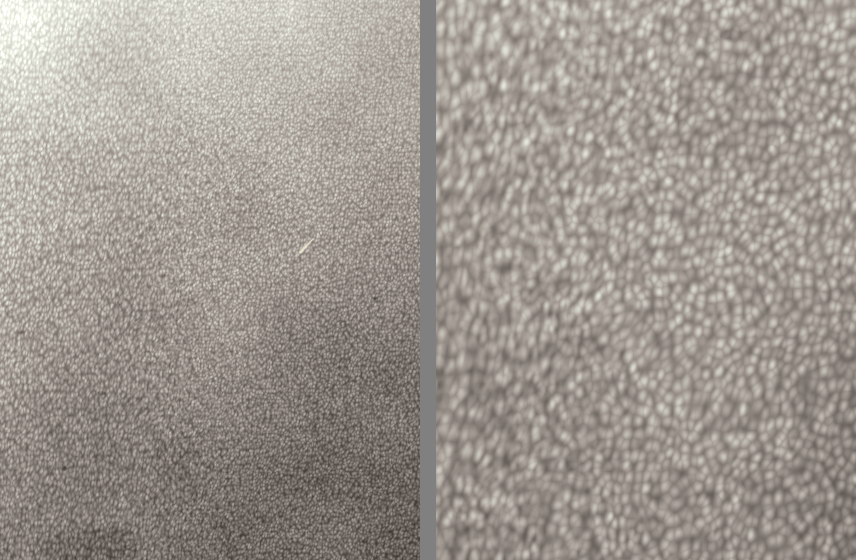
Left: the whole. Right: its middle third, enlarged.
Write a Shadertoy shader that draws this texture.

```glsl
// Short-pile beige carpet in slanting light, with worn patches, dark specks and a lint fibre.

const vec3 DARK  = vec3(0.36, 0.33, 0.31);
const vec3 MID   = vec3(0.66, 0.63, 0.60);
const vec3 LIGHT = vec3(0.86, 0.86, 0.82);
const vec3 LINT  = vec3(0.93, 0.91, 0.82);

const vec2 LONG_TUFTS  = vec2(125.0, 72.0);   // tufts per canvas width, left side
const vec2 SHORT_TUFTS = vec2(142.0, 112.0);  // tufts per canvas width, right side
const float LEAN = 0.14;                      // sideways lean of the pile
const float BASE_TONE = 0.415;
const float TUFT_CONTRAST = 0.31;
const float FIBRE_CONTRAST = 0.13;
const float MOTTLE_CONTRAST = 0.18;
const int SPECKS = 7;

float hash(vec2 p) {
    return fract(sin(dot(p, vec2(127.1, 311.7))) * 43758.5453);
}

float noise(vec2 p) {
    vec2 i = floor(p), f = fract(p);
    f = f * f * (3.0 - 2.0 * f);
    return mix(mix(hash(i), hash(i + vec2(1, 0)), f.x),
               mix(hash(i + vec2(0, 1)), hash(i + vec2(1, 1)), f.x), f.y);
}

float fbm(vec2 p) {
    float sum = 0.0, amp = 0.5;
    for (int i = 0; i < 4; i++) {
        sum += amp * noise(p);
        p = p * 2.03 + 17.3;
        amp *= 0.5;
    }
    return sum;
}

// Height of jittered soft tufts, one per cell, about zero on average
float tufts(vec2 q) {
    vec2 cell = floor(q);
    float height = 0.0;
    for (int y = -1; y <= 1; y++)
    for (int x = -1; x <= 1; x++) {
        vec2 id = cell + vec2(x, y);
        vec2 jitter = vec2(hash(id), hash(id + 41.7)) - 0.5;
        vec2 d = q - id - 0.5 - 0.85 * jitter;
        float shine = mix(0.5, 1.0, hash(id + 83.1));
        height = max(height, shine * exp(-3.2 * dot(d, d)));
    }
    return height - 0.5;
}

float segment(vec2 p, vec2 a, vec2 b) {
    vec2 ab = b - a;
    return length(p - a - ab * clamp(dot(p - a, ab) / dot(ab, ab), 0.0, 1.0));
}

// Piecewise ramp from dark pile through mid to bright pile
vec3 pileColour(float tone) {
    float low = min((tone - DARK.r) / (MID.r - DARK.r), 1.0);
    float high = max((tone - MID.r) / (LIGHT.r - MID.r), 0.0);
    return DARK + (MID - DARK) * low + (LIGHT - MID) * high;
}

void mainImage(out vec4 fragColor, in vec2 fragCoord) {
    vec2 uv = fragCoord / iResolution.xy;
    vec2 p = fragCoord / iResolution.x;
    float pixel = 1.0 / iResolution.x;

    // Light falling from the upper left
    float left = 1.0 - uv.x;
    float tone = BASE_TONE + 0.31 * uv.y + 0.14 * left + 0.10 * uv.y * uv.y * uv.y * left;

    // Worn patches and a stain at the lower edge
    float wear = fbm(p * 4.0 + 3.0) - 0.47;
    tone += MOTTLE_CONTRAST * wear;
    float stain = length((p - vec2(0.22, 0.03)) / vec2(0.13, 0.06)) + wear;
    tone -= 0.07 * (1.0 - smoothstep(0.5, 1.1, stain));

    // Pile: long leaning tufts on the left, short round ones on the right
    vec2 warp = 0.006 * vec2(noise(p * 22.0), noise(p * 22.0 + 9.0));
    vec2 q = p + warp - vec2(LEAN * p.y, 0.0);
    float shortness = smoothstep(0.1, 0.75, uv.x + 0.3 * wear);
    float pile = mix(tufts(q * LONG_TUFTS), tufts(q * SHORT_TUFTS), shortness);
    pile /= length(vec2(shortness, 1.0 - shortness));
    float fibre = noise(q * vec2(270.0, 170.0)) - 0.5;
    float relief = mix(1.0, 0.65, smoothstep(0.55, 1.0, uv.y));
    tone += relief * (TUFT_CONTRAST * pile + FIBRE_CONTRAST * fibre);

    // Small dark specks
    for (int i = 0; i < SPECKS; i++) {
        vec2 id = vec2(i, 5.0);
        vec2 centre = vec2(hash(id), 1.33 * hash(id + 2.7));
        float d = length((p - centre) * vec2(0.8, 1.3));
        d += 0.008 * (noise(p * 150.0) - 0.5);
        tone -= 0.14 * (1.0 - smoothstep(0.002, 0.010, d));
    }

    vec3 colour = pileColour(tone);

    // Lint fibre with a thicker lower end
    vec2 root = vec2(0.715, 0.733), tip = vec2(0.745, 0.764);
    float along = clamp((p.y - root.y) / (tip.y - root.y), 0.0, 1.0);
    float width = mix(0.0035, 0.0015, along);
    float lint = 1.0 - smoothstep(-pixel, pixel, segment(p, root, tip) - width);
    colour = mix(colour, LINT, 0.9 * lint);

    fragColor = vec4(clamp(colour, 0.0, 1.0), 1.0);
}
```
